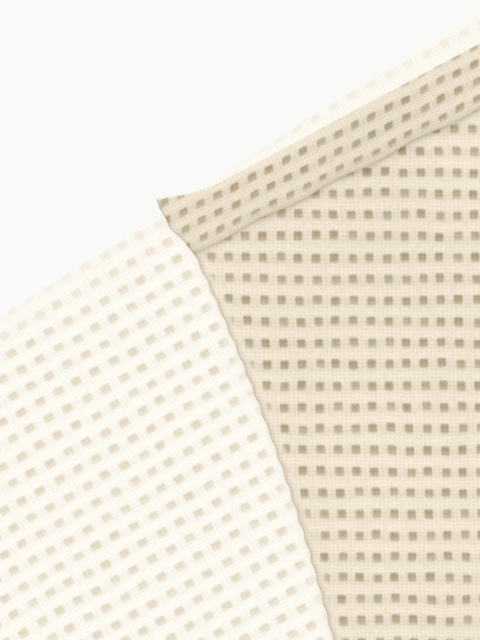
Reproduce this texture procedurally as a WebGL 1 fragment shader.

```glsl
precision highp float;
uniform vec2 u_resolution;

#define BODY_PITCH vec2(0.0368, 0.0445)
#define SLEEVE_PITCH vec2(0.0440, 0.0400)
#define STRAP_PITCH vec2(0.0400, 0.0350)
#define STITCH_SIZE vec2(0.0090, 0.0078)
#define SLEEVE_ANGLE 0.51
#define STRAP_ANGLE 0.47
#define BACKDROP vec3(0.975, 0.975, 0.974)
#define CREAM vec3(0.985, 0.972, 0.937)
#define CREAM_DENT vec3(0.885, 0.835, 0.735)
#define SAND vec3(0.925, 0.885, 0.805)
#define SAND_DENT vec3(0.695, 0.625, 0.505)

float hash(vec2 p) {
  return fract(sin(dot(p, vec2(127.1, 311.7))) * 43758.5453);
}

float noise(vec2 p) {
  vec2 i = floor(p), f = fract(p);
  f = f * f * (3.0 - 2.0 * f);
  return mix(mix(hash(i), hash(i + vec2(1.0, 0.0)), f.x),
             mix(hash(i + vec2(0.0, 1.0)), hash(i + 1.0), f.x), f.y);
}

vec2 rotate(vec2 p, float angle) {
  float c = cos(angle), s = sin(angle);
  return vec2(c * p.x + s * p.y, c * p.y - s * p.x);
}

// Heights and positions of the cut lines
float shoulderTop(float x) {
  float slope = 1.243 + 0.537 * (x - 1.0);
  float corner = 0.918 + 0.10 * (x - 0.33);
  float d = slope - corner;
  return 0.5 * (slope + corner + sqrt(d * d + 0.0003));
}

float strapSeam(float x) {
  return 0.807 + 0.508 * (x - 0.408) + 0.003 * sin(x * 38.0);
}

float sleeveSeam(float y) {
  float bow = 0.14 * y * (0.81 - y);
  return 0.694 - 0.36 * y + bow - 0.025 * smoothstep(0.80, 0.87, y)
       + 0.0015 * sin(y * 145.0);
}

// x: dent depth, shaded under its upper lip; y: raised band between rows
vec2 waffle(vec2 q) {
  vec2 id = floor(q);
  vec2 jitter = vec2(hash(id), hash(id + 19.3)) - 0.5;
  vec2 f = fract(q) - 0.5;
  vec2 g = f + 0.10 * jitter;
  float d = length(max(abs(g) - vec2(0.13, 0.10), 0.0));
  float dent = 1.0 - smoothstep(0.01, 0.20, d);
  dent *= 0.72 + 1.1 * g.y + 0.25 * jitter.x;
  return vec2(dent, -cos(6.2832 * (f.y + 0.06)));
}

// Small V loops with a groove between the columns
float knit(vec2 p) {
  vec2 s = p / STITCH_SIZE;
  float side = abs(fract(s.x) - 0.5);
  float loops = sin(6.2832 * (s.y + side));
  float groove = cos(6.2832 * s.x);
  return 0.6 * loops + 0.4 * groove + 1.2 * (noise(s * 1.4) - 0.5);
}

vec3 fabric(vec3 base, vec3 dentColor, vec2 cell, vec2 thread, float relief) {
  vec2 w = waffle(cell);
  vec3 c = mix(base, dentColor, clamp(w.x, 0.0, 1.0));
  return c + relief * (0.020 * w.y + 0.023 * knit(thread));
}

void main() {
  vec2 p = gl_FragCoord.xy / u_resolution.x;
  float px = 1.0 / u_resolution.x;
  vec2 wobble = 0.005 * (vec2(noise(p * 14.0), noise(p * 14.0 + 7.0)) - 0.5);
  vec2 w = p + wobble;

  float seamSide = (p.x - sleeveSeam(p.y)) * 0.94;
  float aboveStrap = (p.y - strapSeam(p.x)) * 0.89;
  float belowTop = (shoulderTop(p.x) - p.y) * 0.88;
  float belowSleeveTop = (0.674 + 0.64 * p.x - p.y) * 0.84;

  // Pale sleeve
  vec2 sleeveP = rotate(w - vec2(0.391, 0.667), SLEEVE_ANGLE);
  vec3 sleeve = fabric(CREAM, CREAM_DENT, sleeveP / SLEEVE_PITCH + 0.5, sleeveP, 0.62);
  float fade = smoothstep(0.0, 0.10, belowSleeveTop) * smoothstep(0.0, 0.035, -seamSide);
  sleeve = mix(CREAM + 0.01 * knit(sleeveP), sleeve, 0.3 + 0.6 * fade);
  sleeve -= vec3(0.05, 0.06, 0.08) * exp(-abs(seamSide) / 0.004);

  // Sand body
  vec2 bodyP = w - vec2(0.477, 0.752);
  bodyP.x += 0.025 * bodyP.y;
  vec3 body = fabric(SAND, SAND_DENT, bodyP / BODY_PITCH + 0.5, bodyP, 1.0);
  vec3 plain = SAND - 0.015 + 0.022 * knit(bodyP);
  body = mix(plain, body, smoothstep(0.006, 0.026, seamSide));
  body += 0.025 * exp(-pow((seamSide - 0.013) / 0.007, 2.0));
  body -= vec3(0.15, 0.16, 0.17) * exp(-max(-aboveStrap, 0.0) / 0.007);

  // Folded strap
  vec2 strapP = rotate(w - vec2(0.408, 0.807), STRAP_ANGLE);
  vec2 strapCell = strapP / STRAP_PITCH;
  strapCell.x -= 0.35 * strapCell.y;
  vec3 strap = fabric(SAND - 0.025, SAND_DENT, strapCell, strapP, 1.0);
  vec3 hem = SAND - 0.02 + 0.022 * knit(strapP);
  strap = mix(hem, strap, smoothstep(0.004, 0.022, aboveStrap));
  strap += 0.045 * exp(-max(belowTop, 0.0) / 0.012);
  strap -= vec3(0.10, 0.11, 0.12) * exp(-max(aboveStrap, 0.0) / 0.006);

  vec3 sand = mix(body, strap, smoothstep(-1.5 * px, 1.5 * px, aboveStrap));
  sand -= vec3(0.13, 0.14, 0.15) * exp(-abs(seamSide) / 0.004);
  sand += 0.018 * (noise(p * 5.0) - 0.5);

  // Layers on the backdrop
  vec3 color = BACKDROP + 0.008 * smoothstep(0.9, 0.6, p.y);
  float sleeveMask = smoothstep(-0.003, 0.004, belowSleeveTop);
  color = mix(color, sleeve, sleeveMask);
  float sandMask = smoothstep(-px, px, seamSide) * smoothstep(-px, 1.5 * px, belowTop);
  color = mix(color, sand, sandMask);
  gl_FragColor = vec4(clamp(color, 0.0, 1.0), 1.0);
}
```
